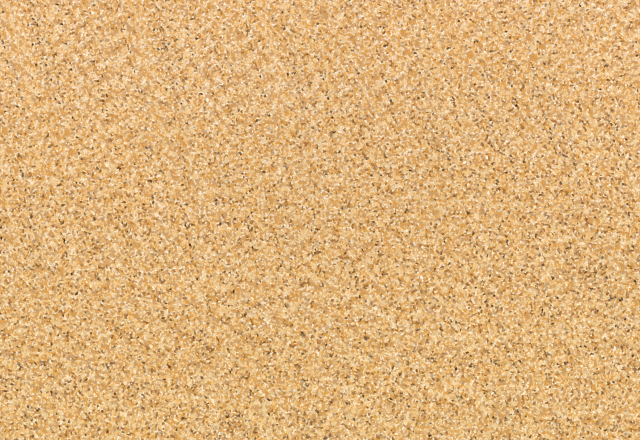
A Shadertoy shader for this texture:

```glsl
// Draws a flat bed of fine golden sand with dark specks and a few pale shell flecks.

const float GRAINS_PER_HEIGHT = 235.0;
const float GRAIN_JITTER = 1.0;
const float GRAIN_SIZE_SPREAD = 0.35;
const float GRAIN_STRETCH = 1.35;
const float GRAIN_SHARPNESS = 7.5;
const float GRAIN_CONTRAST = 1.36;
const float BRIGHTNESS_SPREAD = 0.10;
const float LATTICE_ANGLE = 0.6;
const float DARK_SHARE = 0.045;
const float FLECKS_PER_HEIGHT = 12.0;
const float FLECK_SHARE = 0.06;
const float PATCH_STRENGTH = 0.015;
const int AA = 2;

const vec3 MEAN_SAND = vec3(0.877, 0.706, 0.488);
const vec3 GAP_TINT = vec3(0.90, 0.86, 0.82);
const vec3 DARK_TINT = vec3(0.38, 0.35, 0.34);
const vec3 FLECK_COLOR = vec3(0.99, 0.95, 0.87);
const vec3 EXPOSURE = vec3(1.03, 1.04, 1.045);

// Grain colours and their shares, which add up to one
const int COLORS = 6;
const vec3 SAND[COLORS] = vec3[COLORS](
    vec3(0.91, 0.73, 0.49), vec3(0.91, 0.77, 0.57), vec3(0.82, 0.64, 0.44),
    vec3(0.86, 0.64, 0.36), vec3(0.95, 0.83, 0.68), vec3(0.70, 0.51, 0.31));
const float SHARE[COLORS] = float[COLORS](0.25, 0.25, 0.18, 0.16, 0.10, 0.06);

float hash(vec2 p) {
    return fract(sin(dot(p, vec2(127.1, 311.7))) * 43758.5453);
}

vec2 hash2(vec2 p) {
    return vec2(hash(p), hash(p + 57.3));
}

mat2 rotation(float angle) {
    return mat2(cos(angle), -sin(angle), sin(angle), cos(angle));
}

float valueNoise(vec2 p) {
    vec2 i = floor(p), f = fract(p);
    f = f * f * (3.0 - 2.0 * f);
    return mix(mix(hash(i), hash(i + vec2(1, 0)), f.x),
               mix(hash(i + vec2(0, 1)), hash(i + vec2(1, 1)), f.x), f.y);
}

// Colour of the grain that lives in a cell; dark minerals vary in depth
vec3 grainColor(vec2 cell) {
    float pick = hash(cell + 13.7);
    vec3 color = SAND[COLORS - 1];
    for (int i = 0; i < COLORS; i++) {
        if (pick < SHARE[i]) { color = SAND[i]; break; }
        pick -= SHARE[i];
    }
    color = MEAN_SAND + (color - MEAN_SAND) * GRAIN_CONTRAST;
    float shade = hash(cell + 91.1);
    color *= 1.0 + BRIGHTNESS_SPREAD * (shade - 0.5);
    float dark = step(hash(cell + 29.9), DARK_SHARE) * shade;
    return color * mix(vec3(1.0), DARK_TINT, dark);
}

// Packed oval grains with soft borders: near ones weigh most, ties lie in a gap
vec3 grains(vec2 p) {
    vec2 base = floor(p);
    vec3 total = vec3(0.0);
    float weightSum = 0.0, strongest = 0.0;
    for (int y = -1; y <= 1; y++)
    for (int x = -1; x <= 1; x++) {
        vec2 cell = base + vec2(x, y);
        vec2 center = cell + 0.5 + GRAIN_JITTER * (hash2(cell) - 0.5);
        vec2 q = rotation(3.1416 * hash(cell + 63.1)) * (p - center);
        q *= vec2(1.0 / GRAIN_STRETCH, GRAIN_STRETCH);
        float d = length(q) - GRAIN_SIZE_SPREAD * hash(cell + 71.7);
        float weight = exp(-GRAIN_SHARPNESS * d);
        total += weight * grainColor(cell);
        weightSum += weight;
        strongest = max(strongest, weight);
    }
    float body = smoothstep(0.35, 0.8, strongest / weightSum);
    return total / weightSum * mix(GAP_TINT, vec3(1.0), body);
}

// Coverage of the sparse, turned, oval shell flecks
float flecks(vec2 p) {
    vec2 cell = floor(p);
    vec2 q = fract(p) - 0.5 - 0.6 * (hash2(cell + 5.5) - 0.5);
    q = rotation(6.2832 * hash(cell + 17.1)) * q;
    float radius = mix(0.03, 0.055, hash(cell + 33.3));
    float d = length(q * vec2(1.0, 1.5)) - radius;
    return step(hash(cell + 43.9), FLECK_SHARE) * (1.0 - smoothstep(-0.015, 0.015, d));
}

// Broad, faint drift: uneven patches, rosier top, slightly deeper middle
vec3 broadTone(vec2 uv) {
    float patches = valueNoise(uv * 5.0) + 0.6 * valueNoise(uv * 13.0 + 8.0) - 0.8;
    float aspect = iResolution.x / iResolution.y;
    float edge = length((uv - vec2(0.5 * aspect, 0.5)) / vec2(aspect, 1.0));
    float light = 1.0 + PATCH_STRENGTH * patches + 0.04 * (edge - 0.38);
    return light * mix(vec3(0.995, 1.0, 0.98), vec3(1.005, 1.0, 1.02), uv.y);
}

vec3 sand(vec2 uv) {
    vec2 lattice = rotation(LATTICE_ANGLE) * uv * GRAINS_PER_HEIGHT;
    vec3 color = grains(lattice) * EXPOSURE * broadTone(uv);
    return mix(color, FLECK_COLOR, flecks(uv * FLECKS_PER_HEIGHT));
}

void mainImage(out vec4 fragColor, in vec2 fragCoord) {
    vec3 total = vec3(0.0);
    for (int y = 0; y < AA; y++)
    for (int x = 0; x < AA; x++) {
        vec2 offset = (vec2(x, y) + 0.5) / float(AA) - 0.5;
        total += clamp(sand((fragCoord + offset) / iResolution.y), 0.0, 1.0);
    }
    fragColor = vec4(total / float(AA * AA), 1.0);
}
```
